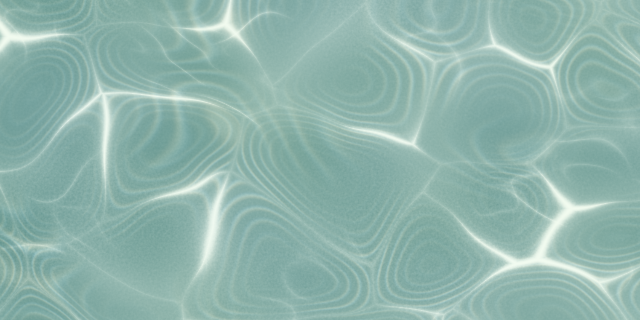
This texture is drawn by a WebGL 2 fragment shader. Its source:

```glsl
#version 300 es
precision highp float;
// Sunlit shallow water: rounded caustic cells, fine ripple lines and bright filaments.

#define CELL_SCALE vec2(2.5, 3.5)
#define CELL_JITTER 0.85
#define CORNER_ROUNDING 9.0
#define WARP_AMOUNT 0.20
#define RIPPLE_FREQ 88.0
#define RIPPLE_GAIN 0.13
#define STREAM_FREQ 62.0
#define STREAM_GAIN 0.11
#define FILAMENT_GAIN 0.42
#define GRAIN_GAIN 0.055
#define WATER vec3(0.51, 0.67, 0.64)
#define LIGHT_TINT vec3(1.0, 0.72, 0.69)

uniform vec2 u_resolution;
out vec4 fragColor;

vec2 hash2(vec2 p) {
  vec3 q = fract(p.xyx * vec3(0.1031, 0.1030, 0.0973));
  q += dot(q, q.yzx + 33.33);
  return fract((q.xx + q.yz) * q.zy);
}

float cornerSlope(vec2 cell, vec2 offset, vec2 f) {
  return dot(hash2(cell + offset) * 2.0 - 1.0, f - offset);
}

// Gradient noise, roughly -0.7 to 0.7
float noise(vec2 p) {
  p += 57.0;
  vec2 i = floor(p), f = fract(p);
  vec2 u = f * f * f * (f * (f * 6.0 - 15.0) + 10.0);
  return mix(mix(cornerSlope(i, vec2(0, 0), f), cornerSlope(i, vec2(1, 0), f), u.x),
             mix(cornerSlope(i, vec2(0, 1), f), cornerSlope(i, vec2(1, 1), f), u.x), u.y);
}

vec2 warp(vec2 p) {
  return vec2(noise(p + 3.7), noise(p + 21.3));
}

vec2 cellCentre(vec2 cell) {
  return cell + 0.5 + CELL_JITTER * (hash2(cell + 40.0) - 0.5);
}

// Border distances: x nearest, y second nearest, z nearest with rounded corners
vec3 cellBorders(vec2 p) {
  vec2 home = floor(p), own = vec2(0.0);
  float nearest = 1e3;
  for (int y = -1; y <= 1; y++)
    for (int x = -1; x <= 1; x++) {
      vec2 centre = cellCentre(home + vec2(x, y));
      float d = length(centre - p);
      if (d < nearest) { nearest = d; own = centre; }
    }
  vec2 edges = vec2(1e3);
  float soft = 0.0;
  for (int y = -2; y <= 2; y++)
    for (int x = -2; x <= 2; x++) {
      vec2 centre = cellCentre(home + vec2(x, y));
      vec2 across = centre - own;
      if (dot(across, across) < 1e-4) continue;
      float d = dot(0.5 * (centre + own) - p, normalize(across));
      soft += exp(-CORNER_ROUNDING * d);
      edges = d < edges.x ? vec2(d, edges.x) : vec2(edges.x, min(edges.y, d));
    }
  return vec3(edges, -log(soft) / CORNER_ROUNDING);
}

// Narrow bright crests with zero mean, split slightly by colour, fading when too fine
vec3 crests(float phase) {
  vec3 wave = 0.5 + 0.5 * cos(phase + vec3(0.0, 0.2, 0.45));
  return (wave * wave * wave - 0.31) * (1.0 - smoothstep(1.4, 3.0, fwidth(phase)));
}

// Thin bright line along the zero level of a field
float crease(float field, float width) {
  return exp(-abs(field) / width);
}

void main() {
  vec2 p = gl_FragCoord.xy / u_resolution.y;
  vec2 bent = p + WARP_AMOUNT * warp(p * 1.7) + 0.035 * warp(p * 5.0 + 9.0);
  vec3 border = cellBorders(bent * CELL_SCALE);

  // Broad shading: deeper cell centres and a darker left side
  float shade = 0.045 - 0.065 * smoothstep(-0.05, 0.38, border.z);
  shade += 0.07 * noise(p * 1.4 + 4.0) + 0.05 * noise(p * vec2(3.0, 5.0));
  shade += 0.06 * (smoothstep(0.0, 0.8, p.x) - 0.8);

  // Ripples following the cell outlines
  float patches = smoothstep(-0.3, 0.35, noise(p * 3.1 + 12.0));
  float rim = smoothstep(0.0, 0.05, border.x) * (1.0 - 0.85 * smoothstep(0.0, 0.33, border.z));
  float ripplePhase = border.z * RIPPLE_FREQ + 5.0 * noise(p * 4.0 + 30.0);
  vec3 light = RIPPLE_GAIN * patches * rim * crests(ripplePhase);

  // Streams of fine lines running down to the right
  vec2 along = mat2(0.9, 0.44, -0.44, 0.9) * vec2(bent.x, -bent.y);
  along = vec2(bent.x * 0.88 - bent.y * 0.47, bent.x * 0.47 + bent.y * 0.88);
  float stream = noise(along * vec2(1.3, 3.2) + 7.0);
  float streamMask = smoothstep(-0.05, 0.4, noise(p * 2.3 + 50.0));
  light += STREAM_GAIN * streamMask * crests(stream * STREAM_FREQ);

  // Bright filaments on the borders, flaring where they meet
  float vary = smoothstep(-0.12, 0.4, noise(p * 2.6 + 70.0));
  float node = exp(-9.0 * max(border.y, 0.0));
  float power = vary + 0.6 * node * vary + 0.12;
  float core = crease(border.x, 0.010 + 0.016 * vary + 0.012 * node);
  float glow = crease(border.x, 0.075);
  float filament = power * (FILAMENT_GAIN * core + 0.10 * glow);

  // Loose wisps and short glints
  float wisp = crease(noise(bent * vec2(2.2, 4.2) + 90.0), 0.018);
  filament += 0.20 * wisp * smoothstep(0.0, 0.4, noise(p * 3.3 + 15.0));
  float glint = crease(noise(along * vec2(5.0, 11.0) + 33.0), 0.05);
  filament += 0.13 * glint * smoothstep(0.1, 0.45, noise(p * 2.8 + 61.0));

  // Sandy grain
  float grain = noise(p * 120.0) + 0.6 * noise(p * 210.0 + 5.0);
  shade += GRAIN_GAIN * grain * (0.5 + 0.5 * smoothstep(-0.2, 0.3, noise(p * 2.0 + 81.0)));

  vec3 tone = max(light + shade + filament, vec3(-0.14));
  tone = min(tone, 0.30 + 0.14 * (1.0 - exp(-max(tone - 0.30, 0.0) / 0.14)));
  vec3 colour = WATER + LIGHT_TINT * tone;
  colour.b += 0.025 * noise(p * 2.4 + 44.0);
  fragColor = vec4(colour, 1.0);
}
```
